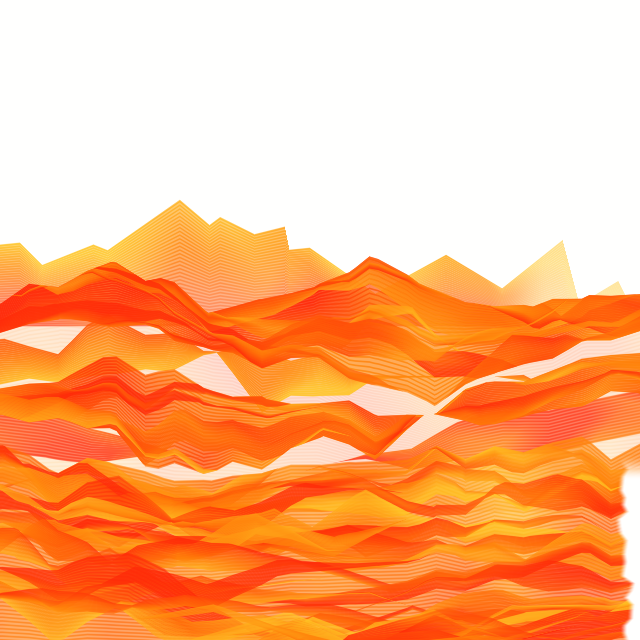
Give the GLSL for this background, as a WebGL 2 fragment shader.

```glsl
#version 300 es
precision highp float;
// Draws jagged, hatched ribbons of red, orange and gold piled up below a white sky.
uniform vec2 u_resolution;
out vec4 fragColor;

const vec3 PAPER = vec3(1.0, 1.0, 0.997);
const vec3 RED = vec3(1.0, 0.16, 0.03);
const vec3 ORANGE = vec3(1.0, 0.49, 0.03);
const vec3 GOLD = vec3(1.0, 0.77, 0.14);
const float FOLD_CONTRAST = 0.36;   // colour change across pleats
const float LINE_WIDTH = 0.0026;    // hatch line, in canvas heights
const float GAP_OPACITY = 0.72;     // cover between hatch lines
const float JAG = 0.014;            // small roughness of the edges
const int COLS = 13;
const int PEAKS = 9;

// Edge heights at even steps from left to right
const float CREST_TOP[COLS] = float[](.530, .562, .584, .566, .512, .540, .552, .594, .550, .532, .512, .542, .529);
const float CREST_BOT[COLS] = float[](.479, .505, .486, .490, .456, .440, .438, .398, .368, .408, .438, .464, .474);
const float DRAPE_TOP[COLS] = float[](.479, .447, .512, .479, .453, .447, .447, .420, .40, .40, .40, .40, .40);
const float DRAPE_BOT[COLS] = float[](.401, .408, .420, .424, .448, .367, .383, .408, .41, .41, .41, .41, .41);
const float WAVE_TOP[COLS] = float[](.388, .408, .434, .418, .391, .365, .375, .362, .365, .401, .420, .438, .456);
const float WAVE_BOT[COLS] = float[](.362, .345, .323, .270, .265, .285, .316, .280, .349, .336, .355, .368, .391);
const float MASS_TOP[COLS] = float[](.300, .275, .270, .256, .250, .268, .270, .290, .288, .290, .297, .303, .290);

// Skyline peaks: x, height, left slope, right slope
const vec4 SKYLINE[PEAKS] = vec4[](
  vec4(.031, .621, .1, 1.0), vec4(.146, .618, .4, .4), vec4(.281, .688, .7, .85),
  vec4(.344, .661, .75, .5), vec4(.445, .646, .25, 5.0), vec4(.484, .613, .1, .7),
  vec4(.697, .602, .55, .6), vec4(.879, .625, .8, 3.8), vec4(.966, .561, .6, 2.0));

float hash(vec2 p) {
  p = fract(p * vec2(0.1031, 0.1137));
  p += dot(p, p.yx + 33.33);
  return fract((p.x + p.y) * p.x * 17.0);
}

float slopeDot(vec2 cell, vec2 offset) {
  float angle = 6.2832 * hash(cell + 71.0);
  return dot(vec2(cos(angle), sin(angle)), offset);
}

float gradientNoise(vec2 p) {
  vec2 i = floor(p), f = p - i, s = f * f * (3.0 - 2.0 * f), e = vec2(1, 0);
  return mix(mix(slopeDot(i, f), slopeDot(i + e, f - e), s.x),
             mix(slopeDot(i + e.yx, f - e.yx), slopeDot(i + 1.0, f - 1.0), s.x), s.y);
}

// Noise sampled at knots and joined by straight lines, about -1 to 1
float zigzag(float x, float seed) {
  float k = floor(x), row = seed * 2.37 + 0.4;
  return 2.6 * mix(gradientNoise(vec2(k * 1.618, row)),
                   gradientNoise(vec2((k + 1.0) * 1.618, row)), x - k);
}

float ridge(const float heights[COLS], float x, float seed) {
  float s = clamp(x + JAG * zigzag(x * 9.0, seed), 0.0, 0.9999) * float(COLS - 1);
  int i = int(s);
  return mix(heights[i], heights[i + 1], s - float(i)) + JAG * zigzag(x * 22.0, seed + 5.0);
}

float skyline(float x) {
  float h = 0.0;
  for (int i = 0; i < PEAKS; i++) {
    vec4 peak = SKYLINE[i];
    float d = x - peak.x;
    h = max(h, peak.y - max(-d * peak.z, d * peak.w));
  }
  return h;
}

vec3 flame(float heat) {
  return heat < 0.5 ? mix(RED, ORANGE, max(heat, 0.0) * 2.0)
                    : mix(ORANGE, GOLD, min(heat * 2.0 - 1.0, 1.0));
}

float glow(vec2 d, float tightness) { return exp(-tightness * dot(d, d)); }

// One pleated ribbon; its hatch lines close up where it is thin
void sheet(inout vec3 color, vec2 p, float top, float bot, vec2 heat, float lines, float seed, float opacity) {
  float px = 0.7 / u_resolution.y, thick = top - bot;
  if (thick <= 0.0 || p.y > top + px || p.y < bot - px) return;
  float cover = smoothstep(-px, px, top - p.y) * smoothstep(-px, px, p.y - bot);
  float v = clamp((p.y - bot) / thick, 0.0, 1.0);
  float pleat = mix(zigzag(p.x * 13.0 - v, seed + 1.3), zigzag(p.x * 10.0 + 1.5 * v, seed + 2.6), v);
  float spacing = thick / lines;
  float d = abs(fract(v * lines) - 0.5) * spacing;
  float hatch = 1.0 - smoothstep(-px, px, d - 0.5 * LINE_WIDTH);
  float tone = mix(heat.y, heat.x, v) + FOLD_CONTRAST * pleat;
  color = mix(color, flame(tone), cover * opacity * mix(GAP_OPACITY, 1.0, hatch));
}

// Tilted, tapering shards scattered between two edges
void shards(inout vec3 color, vec2 p, float top, float bot, int count, float seed, float shift) {
  for (int i = 0; i < count; i++) {
    float s = seed + float(i) * 3.1, f = (float(i) + 0.5) / float(count);
    float dx = p.x - hash(vec2(s, 9.0));
    float mid = mix(top, bot, f) + 0.028 * zigzag(p.x * 9.0 + s, s) + 0.28 * dx * (hash(vec2(s, 6.0)) - 0.5);
    float taper = clamp(1.25 - 2.6 * abs(dx), 0.0, 1.0);
    float halfThick = taper * (0.003 + 0.042 * abs(zigzag(p.x * 7.0 + s, s + 0.7)));
    float heat = hash(vec2(s, 4.0)) * 0.85 + shift, slant = 0.6 * (hash(vec2(s, 2.0)) - 0.5);
    sheet(color, p, min(top, mid + halfThick), max(bot, mid - halfThick), heat + vec2(slant, -slant), 16.0, s, 0.76);
  }
}

void main() {
  vec2 p = gl_FragCoord.xy / u_resolution;
  vec3 color = PAPER;
  float crestTop = ridge(CREST_TOP, p.x, 1.0), crestBot = ridge(CREST_BOT, p.x, 2.0);
  float waveTop = ridge(WAVE_TOP, p.x, 3.0), waveBot = ridge(WAVE_BOT, p.x, 4.0);
  float massTop = ridge(MASS_TOP, p.x, 6.0);

  // Pale netting and the translucent back peaks
  sheet(color, p, crestBot + 0.01, 0.2, vec2(0.3, 0.6), 50.0, 8.0, 0.24);
  float farRight = smoothstep(0.76, 0.86, p.x);
  float veil = mix(0.62, 0.9, smoothstep(0.5, 0.63, p.y)) * mix(1.0, 0.6, farRight);
  sheet(color, p, skyline(p.x), 0.49, vec2(0.98, 0.9 * farRight), 34.0, 9.0, veil);

  // Middle ribbons, from back to front
  float side = abs(p.x - 0.42), seam = 0.265 + 0.15 * side + JAG * zigzag(p.x * 14.0, 7.0);
  float seamHalf = 0.034 * smoothstep(0.1, 0.35, side);
  sheet(color, p, seam + seamHalf, seam - seamHalf, vec2(0.1, 0.2), 14.0, 11.0, 0.8);
  sheet(color, p, ridge(DRAPE_TOP, p.x, 12.0), ridge(DRAPE_BOT, p.x, 13.0), vec2(0.35, 0.85), 20.0, 14.0, 0.9);
  float crestGlow = 0.35 * glow(p - vec2(0.68, 0.45), 90.0) + 0.3 * glow(p - vec2(0.95, 0.48), 120.0);
  sheet(color, p, crestTop, crestBot, vec2(0.02, 0.3) + crestGlow, 26.0, 15.0, 0.94);
  shards(color, p, crestTop, crestBot, 9, 20.0, crestGlow - 0.18);
  sheet(color, p, waveTop, waveBot, vec2(0.5, 0.45), 24.0, 16.0, 0.94);
  shards(color, p, waveTop, waveBot, 6, 40.0, 0.1);

  // Dense lower mass with a golden glow at the right
  float massGlow = 0.4 * glow(p - vec2(0.83, 0.23), 40.0) - 0.25 * glow(p - vec2(0.9, 0.12), 90.0);
  sheet(color, p, massTop, -0.05, vec2(0.5, 0.4) + massGlow, 60.0, 17.0, 0.85);
  shards(color, p, massTop, -0.05, 34, 60.0, massGlow - 0.06);

  // Ragged right border of the lower mass
  float border = 0.98 + 0.014 * zigzag(p.y * 14.0, 18.0) + 0.006 * zigzag(p.y * 90.0, 19.0);
  float outside = smoothstep(border - 0.006, border + 0.006, p.x) * (1.0 - smoothstep(0.25, 0.29, p.y));
  fragColor = vec4(mix(color, PAPER, outside), 1.0);
}
```
